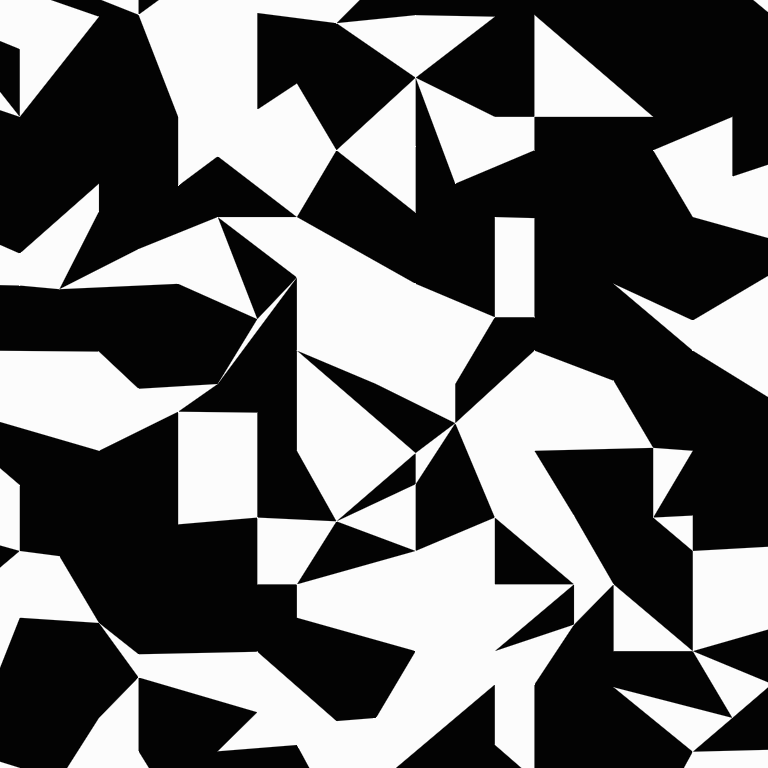
A WebGL 2 fragment shader for this background:

```glsl
#version 300 es
precision highp float;
precision highp int;
// Black and white shards: a jittered mesh of triangles, each inked or left blank at random.

#define CELLS vec2(9.7, 11.5)   // mesh quads across and up the canvas
#define SNAP 0.25               // corner offset, in quads; keeps edges on shared columns
#define DRIFT 0.22              // extra vertical stray of some corners
#define DRIFT_SHARE 0.45        // share of corners that stray
#define WHITE_SHARE 0.48        // chance that a triangle is white
#define KINSHIP 0.4             // chance that both halves of a quad share a colour
#define EDGE_PIXELS 1.1         // width of the smoothed edge
#define SEED 7
#define BLACK vec3(0.01)
#define WHITE vec3(0.99)

uniform vec2 u_resolution;
out vec4 fragColor;

// Integer hash of a mesh position and a salt, giving three values in 0..1
vec3 hash3(vec2 id, int salt) {
    uvec3 v = uvec3(ivec3(ivec2(id), salt + SEED * 16));
    v = v * 1664525u + 1013904223u;
    v.x += v.y * v.z; v.y += v.z * v.x; v.z += v.x * v.y;
    v ^= v >> 16u;
    v.x += v.y * v.z; v.y += v.z * v.x; v.z += v.x * v.y;
    return vec3(v >> 8u) / 16777216.0;
}

float cross2(vec2 a, vec2 b) {
    return a.x * b.y - a.y * b.x;
}

float doubleArea(vec2 a, vec2 b, vec2 c) {
    return cross2(b - a, c - a);
}

// Mesh corner in canvas units
vec2 corner(vec2 id) {
    vec3 h = hash3(id, 0);
    vec2 offset = SNAP * (2.0 * step(0.5, h.xy) - 1.0);
    float stray = hash3(id, 1).x - 0.5;
    offset.y += DRIFT * stray * step(h.z, DRIFT_SHARE);
    return (id + offset) / CELLS;
}

// x: distance to segment ab, y: side of its line (positive on the left)
vec2 edge(vec2 p, vec2 a, vec2 b) {
    vec2 ab = b - a, ap = p - a;
    float t = clamp(dot(ap, ab) / dot(ab, ab), 0.0, 1.0);
    return vec2(length(ap - ab * t), cross2(ab, ap));
}

// Smoothed coverage of a counter-clockwise triangle
float triangle(vec2 p, vec2 a, vec2 b, vec2 c, float blur) {
    vec2 nearest = min(min(edge(p, a, b), edge(p, b, c)), edge(p, c, a));
    float inside = nearest.y > 0.0 ? nearest.x : -nearest.x;
    return clamp(0.5 + inside / blur, 0.0, 1.0);
}

// White coverage from both halves of one quad
float quad(vec2 p, vec2 id, float blur) {
    vec2 a = corner(id);
    vec2 b = corner(id + vec2(1, 0));
    vec2 c = corner(id + vec2(1, 1));
    vec2 d = corner(id + vec2(0, 1));

    // Random diagonal, favouring the one that leaves the fuller halves
    vec3 pick = hash3(id, 2);
    float fitAC = min(doubleArea(a, b, c), doubleArea(a, c, d));
    float fitBD = min(doubleArea(a, b, d), doubleArea(b, c, d));
    if (fitAC * pick.x < fitBD * pick.y) {
        vec2 first = a;
        a = b; b = c; c = d; d = first;
    }

    // Colours of the halves
    vec3 ink = hash3(id, 3);
    float second = pick.z < KINSHIP ? ink.x : ink.y;
    float white = 0.0;
    if (ink.x < WHITE_SHARE) white += triangle(p, a, b, c, blur);
    if (second < WHITE_SHARE) white += triangle(p, a, c, d, blur);
    return white;
}

void main() {
    float side = min(u_resolution.x, u_resolution.y);
    vec2 p = gl_FragCoord.xy / side;
    float blur = EDGE_PIXELS / side;

    // Corners wander, so neighbouring quads may reach this point
    vec2 home = floor(p * CELLS);
    float white = 0.0;
    for (int y = -1; y <= 1; y++)
        for (int x = -1; x <= 1; x++)
            white += quad(p, home + vec2(x, y), blur);

    fragColor = vec4(mix(BLACK, WHITE, min(white, 1.0)), 1.0);
}
```
